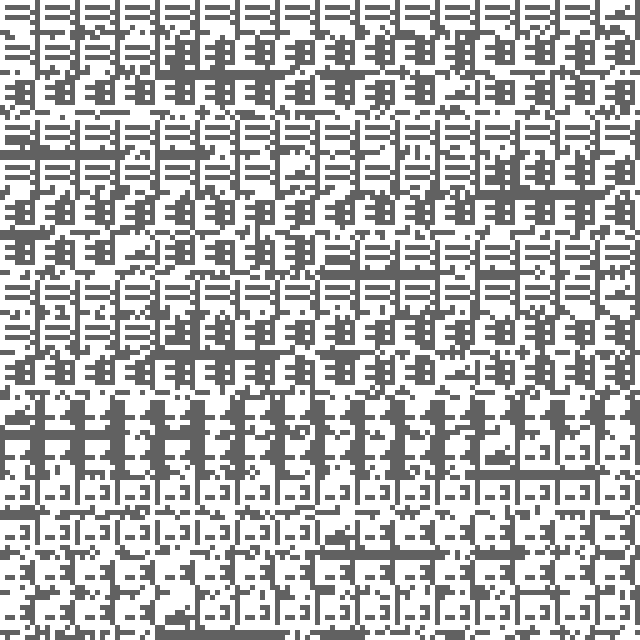
This pattern is drawn by a Shadertoy shader. Its source:

```glsl
float hash(vec2 p) {
    vec3 q = fract(vec3(p.xyx) * 0.1031);
    q += dot(q, q.yzx + 33.33);
    return fract((q.x + q.y) * q.z);
}

// Upper five rows of a tile; the motif changes with the phase
bool motif(int x, int y, int phase) {
    bool odd = (y & 1) == 1;
    if (phase < 6 && phase % 2 == 0)        // parallel bars beside a post
        return x == 7 || (odd && x > 0 && x < 6) || (x == 6 && !odd && y > 0);
    if (phase < 6)                          // notched comb
        return x == 6 || x == 3 || x == 4 || (odd ? x == 1 || x == 2 : x == 5);
    if (phase == 6)                         // heavy column on a foot
        return x == 0 || x > 5 || (y == 3 && x != 3) || (y == 2 && x == 5);
    int post = phase % 2 == 1 ? 7 : 6;      // post, tick and broken dash
    return x == post || (x == 5 && y > 0 && y < 4)
        || (y == 3 && (x == 1 || x == 2 || x == 4)) || (x == 4 && y == 1);
}

// Lower three rows: hook, scattered dots and occasional thick bar
bool band(int x, int y, int phase, int step) {
    if (step < 5 && step != 3 && y > 5) return true;
    if (y == 6 && x < 2) return true;
    if (x == 7) return phase % 2 == 0 || y == 6;
    if (phase == 6 && x == 0) return true;
    float density = mix(0.15, 0.6, hash(vec2(step, 7)));
    if (y == 5) density *= 0.6;
    return hash(vec2(step * 8 + x, y + phase / 2 * 11)) < density;
}

float ink(ivec2 cell) {
    cell = clamp(cell, 0, 127);
    ivec2 tile = cell >> 3, local = cell & 7;
    int x = local.x, y = local.y;

    // Tiles run in reading order, in cycles of 28
    int count = tile.y * 16 + tile.x + 8;
    int step = count % 28, phase = count / 28;

    bool on = y < 5 ? motif(x, y, phase) : band(x, y, phase, step);

    // Small mound that interrupts each cycle
    if (y < 5 && step == (phase < 6 ? 23 : 0))
        on = x == 7 || (y == 3 && x > 0) || (y == 2 && x > 2 && x < 5) || (y == 1 && x == 5);

    // Darker tile with a full post where a cycle starts
    if (step == 0 && (x == 7 || (y == 4 && x > 0 && x < 6))) on = true;
    return float(on);
}

void mainImage(out vec4 fragColor, in vec2 fragCoord) {
    vec2 p = fragCoord / iResolution.xy;
    p = vec2(p.x, 1.0 - p.y) * 128.0 - 0.5;

    // Blend neighbouring cells over one pixel
    ivec2 cell = ivec2(floor(p));
    vec2 blend = clamp((fract(p) - 0.5) * iResolution.xy / 128.0 + 0.5, 0.0, 1.0);
    float upper = mix(ink(cell), ink(cell + ivec2(1, 0)), blend.x);
    float lower = mix(ink(cell + ivec2(0, 1)), ink(cell + ivec2(1, 1)), blend.x);
    float cover = mix(upper, lower, blend.y);

    fragColor = vec4(vec3(mix(1.0, 0.38, cover)), 1.0);
}
```
